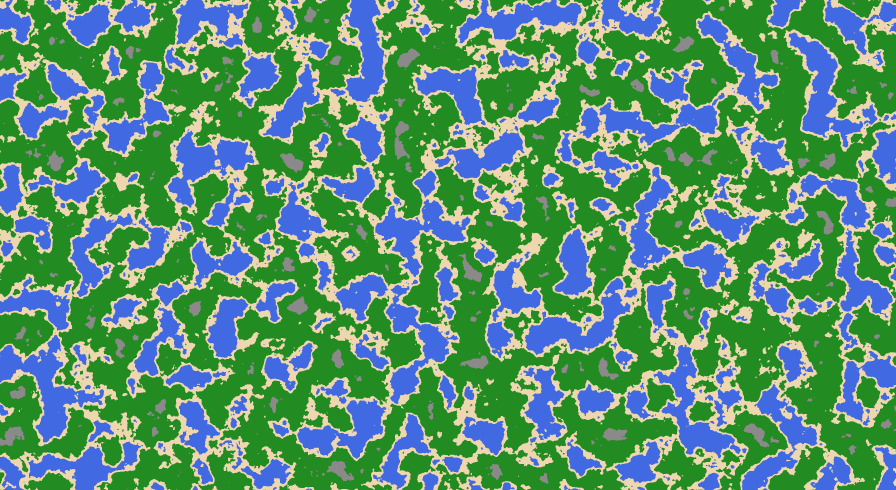
Write a Shadertoy shader that draws this texture.

```glsl
#define CELLS_PER_HEIGHT 14.0
#define OCTAVES 5
#define ROUGHNESS 0.5
#define WATER_LEVEL -0.165
#define BEACH_LEVEL -0.015
#define ROCK_LEVEL 0.51
#define SAMPLES 3
#define WATER vec3(0.255, 0.412, 0.882)
#define SAND vec3(0.933, 0.839, 0.686)
#define GRASS vec3(0.133, 0.545, 0.133)
#define ROCK vec3(0.545, 0.537, 0.537)

// Integer hash giving a unit gradient for each lattice point
vec2 latticeGradient(vec2 cell, int octave) {
    uvec2 h = uvec2(ivec2(cell)) + uint(octave * 7919);
    h = h * 1664525u + 1013904223u;
    for (int i = 0; i < 2; i++) {
        h.x += h.y * 1664525u;
        h.y += h.x * 1664525u;
        h ^= h >> 16u;
    }
    return normalize(vec2(h & 0xffffu) / 65535.0 - 0.50001);
}

float gradientNoise(vec2 p, int octave) {
    vec2 cell = floor(p);
    vec2 f = p - cell;
    vec2 fade = f * f * f * (f * (f * 6.0 - 15.0) + 10.0);
    vec2 right = vec2(1.0, 0.0);
    vec2 up = vec2(0.0, 1.0);
    float a = dot(latticeGradient(cell, octave), f);
    float b = dot(latticeGradient(cell + right, octave), f - right);
    float c = dot(latticeGradient(cell + up, octave), f - up);
    float d = dot(latticeGradient(cell + 1.0, octave), f - 1.0);
    return mix(mix(a, b, fade.x), mix(c, d, fade.x), fade.y);
}

float terrainHeight(vec2 p) {
    float height = 0.0;
    float amplitude = 1.0;
    for (int i = 0; i < OCTAVES; i++) {
        height += amplitude * gradientNoise(p, i);
        p *= 2.0;
        amplitude *= ROUGHNESS;
    }
    return height;
}

// Height bands: water, beach, grass, rock
vec3 terrainColor(float height) {
    vec3 color = mix(WATER, SAND, step(WATER_LEVEL, height));
    color = mix(color, GRASS, step(BEACH_LEVEL, height));
    return mix(color, ROCK, step(ROCK_LEVEL, height));
}

void mainImage(out vec4 fragColor, in vec2 fragCoord) {
    // Average a grid of samples to smooth the band edges
    vec3 total = vec3(0.0);
    for (int y = 0; y < SAMPLES; y++) {
        for (int x = 0; x < SAMPLES; x++) {
            vec2 offset = (vec2(x, y) + 0.5) / float(SAMPLES) - 0.5;
            vec2 p = (fragCoord + offset) / iResolution.y;
            total += terrainColor(terrainHeight(p * CELLS_PER_HEIGHT));
        }
    }
    fragColor = vec4(total / float(SAMPLES * SAMPLES), 1.0);
}
```
